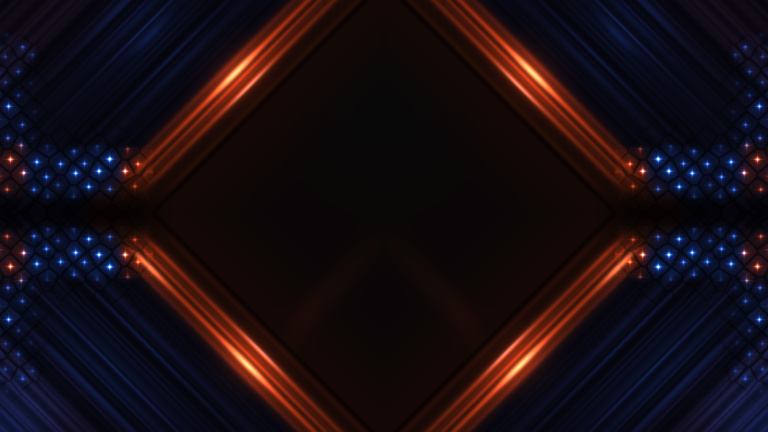
Give the GLSL for this background, as a WebGL 1 fragment shader.

```glsl
precision highp float;
uniform vec2 u_resolution;

#define AXIS_Y 0.007
#define INNER_EDGE 0.535
#define OUTER_EDGE 0.715
#define CELL 0.060
#define ORANGE vec3(0.88, 0.25, 0.08)
#define HOT vec3(1.0, 0.72, 0.52)
#define BLUE vec3(0.10, 0.34, 0.90)
#define NAVY vec3(0.034, 0.036, 0.088)
#define UMBER vec3(0.075, 0.030, 0.022)
#define CORE vec3(0.040, 0.025, 0.027)

float bell(float x, float w) {
  return exp(-x * x / (w * w));
}

float band(float x, float lo, float hi, float soft) {
  return smoothstep(lo - soft, lo + soft, x) * (1.0 - smoothstep(hi - soft, hi + soft, x));
}

float hash(vec2 p) {
  return fract(sin(dot(p, vec2(127.1, 311.7))) * 4375.85);
}

// Fine grooves that run parallel to the diamond sides
float grooves(float d) {
  float s = 0.0;
  float freq = 47.0;
  for (int i = 0; i < 4; i++) {
    s += sin(d * freq + 1.7 * sin(d * freq * 0.37));
    freq *= 1.73;
  }
  return 0.5 + 0.125 * s;
}

// Distance to the nearest and second nearest cell centre, with the cell's hash
vec3 cells(vec2 p) {
  vec2 id = floor(p);
  vec3 best = vec3(8.0, 8.0, 0.0);
  for (int j = -1; j <= 1; j++) {
    for (int i = -1; i <= 1; i++) {
      vec2 c = id + vec2(float(i), float(j));
      float h = hash(c);
      float r = length(p - c - 0.5 - 0.16 * vec2(cos(h * 6.28), sin(h * 6.28)));
      if (r < best.x) best = vec3(r, best.x, h);
      else best.y = min(best.y, r);
    }
  }
  return best;
}

// Round spark with short horizontal and vertical rays
float spark(vec2 p) {
  vec2 id = floor(p);
  float h = hash(id);
  vec2 f = p - id - 0.5 - 0.16 * vec2(cos(h * 6.28), sin(h * 6.28));
  vec2 g = vec2(f.x + f.y, f.x - f.y);
  float core = exp(-dot(f, f) * 95.0) + 0.25 * exp(-dot(f, f) * 16.0);
  float rays = bell(g.x, 0.06) * bell(g.y, 0.36) + bell(g.y, 0.06) * bell(g.x, 0.36);
  return (core + 0.4 * rays) * (0.25 + 0.9 * h);
}

void main() {
  vec2 p = (gl_FragCoord.xy - 0.5 * u_resolution) / u_resolution.y;
  vec2 m = abs(p - vec2(0.0, AXIS_Y));
  float d = m.x + m.y;
  float t = m.x - m.y;
  float upper = smoothstep(-0.02, 0.02, p.y);
  float groove = grooves(d);

  // Dark diamond with a cool top and a faint chevron below
  vec3 color = mix(CORE, UMBER, smoothstep(0.25, INNER_EDGE, d));
  color += vec3(-0.008, 0.006, 0.008) * bell(length(p - vec2(0.0, 0.23)), 0.15);
  float chevron = bell(p.y + 0.05 + m.x, 0.045) * band(m.x, 0.0, 0.21, 0.05);
  color += vec3(0.055, 0.018, 0.006) * chevron * (0.35 + 3.0 * m.x);

  // Navy field with diagonal streaks, red tint and corner light
  float outside = smoothstep(OUTER_EDGE - 0.04, OUTER_EDGE + 0.03, d);
  vec3 field = NAVY * (0.45 + 0.9 * groove);
  float streak = pow(groove, 3.0);
  float sheen = mix(bell(t - 0.28, 0.30), bell(t - 0.13, 0.16), upper);
  field += BLUE * streak * sheen * band(d, 0.82, 1.12, 0.07) * 0.38;
  field += BLUE * bell(d - 0.95, 0.012) * bell(t - 0.13, 0.07) * 0.16 * upper;
  field += vec3(0.055, 0.010, 0.0) * groove * smoothstep(1.05, 1.25, d);
  field += BLUE * bell(length(p * vec2(sign(p.x), 1.0) - vec2(0.89, -0.50)), 0.13)
    * (0.25 + 0.6 * streak) * 0.7;
  color = mix(color, field, outside);

  // Glowing beams along the four sides
  float reach = (1.0 - smoothstep(0.53, 0.63, m.x)) * smoothstep(0.02, 0.10, m.y);
  float peak = mix(-0.037, 0.02, upper);
  float along = 0.42 + 0.58 * bell(t - peak, 0.22) + 0.35 * (1.0 - upper) * bell(t - 0.42, 0.12);
  float lines = bell(d - 0.668, 0.009) + 0.50 * bell(d - 0.642, 0.007)
    + 0.62 * bell(d - 0.609, 0.009) + 0.25 * bell(d - 0.700, 0.012);
  float haze = bell(d - 0.650, 0.052) * (0.14 + 0.32 * groove);
  color += ORANGE * (lines * 0.85 + haze) * along * reach;
  float flare = bell(t - peak, 0.075) + 0.55 * (1.0 - upper) * bell(t - 0.43, 0.07);
  color += HOT * bell(d - 0.668, 0.010) * flare * 0.85 * reach;
  color += vec3(0.36, 0.34, 0.33) * bell(d - 0.606, 0.006) * bell(t - peak, 0.08) * reach;
  color += ORANGE * bell(d - 0.66, 0.07) * bell(t - peak, 0.10) * 0.22;

  // Dark bevels on both sides of the beams
  color *= 1.0 - 0.5 * bell(d - INNER_EDGE, 0.008) - 0.35 * bell(d - 0.725, 0.012);
  color += ORANGE * bell(d - INNER_EDGE - 0.018, 0.010) * 0.07 * reach;

  // Scalloped cells with sparks at the sides
  vec2 lattice = vec2(d, t) / CELL;
  float middle = band(m.y, 0.045, 0.145, 0.02) * smoothstep(0.53, 0.56, m.x);
  float rim = smoothstep(0.79, 0.86, m.x) * band(m.y, 0.15, 0.40, 0.03);
  float warm = max(1.0 - smoothstep(0.59, 0.63, m.x), smoothstep(0.81, 0.85, m.x));
  warm *= 1.0 - smoothstep(0.14, 0.18, m.y);
  vec3 tint = mix(BLUE, ORANGE, warm);
  float zone = smoothstep(0.52, 0.62, m.x) * (1.0 - smoothstep(0.15, 0.25, m.y));
  zone = max(zone, smoothstep(0.74, 0.84, m.x) * (1.0 - smoothstep(0.36, 0.44, m.y)));
  vec3 cell = cells(lattice);
  float wall = smoothstep(0.0, 0.22, cell.y - cell.x);
  color *= mix(1.0, 0.45 + 0.55 * wall, zone);
  color += tint * (middle + 0.6 * rim) * (0.05 + 0.13 * wall * cell.z);
  float light = spark(lattice) * (middle + 0.75 * rim);
  color += tint * light * 1.05 + vec3(0.45, 0.48, 0.50) * light * light * 0.45;

  // Shadow seam between the mirrored halves
  color *= 1.0 - 0.6 * bell(m.y, 0.03) * smoothstep(0.48, 0.58, m.x);

  gl_FragColor = vec4(clamp(color, 0.0, 1.0), 1.0);
}
```
